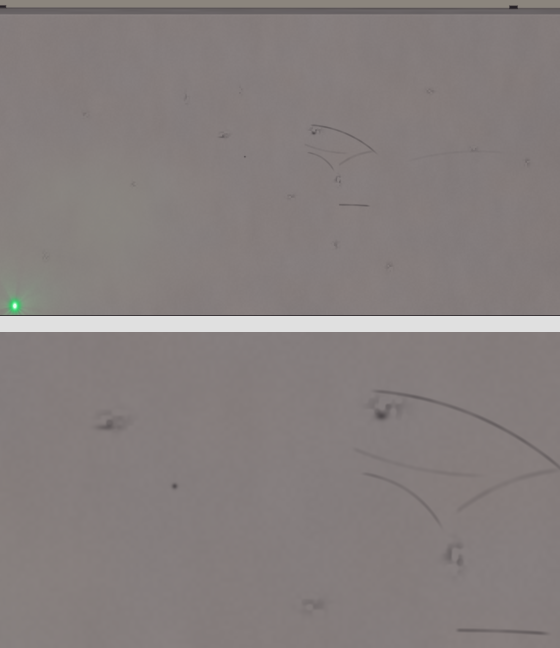
Top, the full canvas; bottom, a detail of the centre.
Give the GLSL for this texture, as a Shadertoy shader.

```glsl
// A scuffed grey whiteboard under a metal rail, lit by a small green lamp at the lower left.

const vec3 BOARD = vec3(0.520, 0.490, 0.488);
const vec3 PALE_HAZE = vec3(0.545, 0.540, 0.510);
const vec3 WALL = vec3(0.545, 0.520, 0.490);
const vec3 RAIL = vec3(0.405, 0.385, 0.390);
const vec3 RAIL_SHADE = vec3(0.285, 0.265, 0.265);
const vec3 CLIP = vec3(0.15, 0.13, 0.15);
const vec3 INK = vec3(0.24, 0.22, 0.23);
const vec3 LAMP = vec3(0.0, 0.88, 0.32);

float hash(vec2 p) {
    vec3 q = fract(vec3(p.xyx) * 0.1031);
    q += dot(q, q.yzx + 33.33);
    return fract((q.x + q.y) * q.z);
}

float noise(vec2 p) {
    vec2 i = floor(p), f = fract(p);
    f = f * f * (3.0 - 2.0 * f);
    return mix(mix(hash(i), hash(i + vec2(1, 0)), f.x),
               mix(hash(i + vec2(0, 1)), hash(i + vec2(1, 1)), f.x), f.y);
}

float fbm(vec2 p) {
    float sum = 0.0, amp = 0.5;
    for (int i = 0; i < 4; i++) {
        sum += amp * noise(p);
        p = p * 2.03 + 17.7;
        amp *= 0.5;
    }
    return sum;
}

// Soft elliptical spot
float blob(vec2 p, vec2 center, vec2 radius) {
    vec2 d = (p - center) / radius;
    return exp(-dot(d, d));
}

// Pen stroke from a to b, bowed sideways by bend, slightly uneven
float stroke(vec2 p, vec2 a, vec2 b, float bend, float width, float px) {
    vec2 along = b - a;
    float len = length(along);
    along /= len;
    float t = dot(p - a, along) / len;
    float side = dot(p - a, vec2(-along.y, along.x)) - 4.0 * bend * t * (1.0 - t);
    float line = 1.0 - smoothstep(0.0, width + px, abs(side));
    float ends = smoothstep(0.0, 0.06, t) * smoothstep(1.0, 0.85, t);
    return line * ends * (0.55 + 0.45 * noise(p * 70.0));
}

// Flecked smear
float smudge(vec2 p, vec2 center, vec2 radius) {
    return blob(p, center, radius) * smoothstep(0.2, 0.8, noise(p * 170.0));
}

// Horizontal band between two heights
float band(float y, float low, float high, float soft) {
    return smoothstep(low - soft, low + soft, y) * (1.0 - smoothstep(high - soft, high + soft, y));
}

float box(vec2 p, vec2 center, vec2 halfSize, float px) {
    vec2 d = abs(p - center) - halfSize;
    return 1.0 - smoothstep(-px, px, max(d.x, d.y));
}

vec3 boardSurface(vec2 p, float aspect) {
    float cloud = fbm(p * 5.0) - 0.47;
    float wipe = fbm(p * vec2(26.0, 12.0)) - 0.47;
    float grain = noise(p * 200.0) - 0.5;
    vec3 col = BOARD + 0.018 * cloud + 0.017 * wipe + 0.009 * grain;
    col += vec3(0.006, 0.0, -0.006) * (noise(p * 12.0 + 40.0) - 0.5);
    col -= 0.010 * smoothstep(0.6, 1.0, p.x / aspect);
    float haze = blob(p, vec2(0.30, 0.29), vec2(0.27, 0.23));
    return mix(col, PALE_HAZE, haze * clamp(0.45 + 0.9 * cloud, 0.0, 1.0));
}

float penMarks(vec2 p, float px) {
    float ink = 0.48 * stroke(p, vec2(0.980, 0.605), vec2(1.202, 0.505), 0.022, 0.0022, px);
    ink += 0.30 * stroke(p, vec2(0.970, 0.518), vec2(1.060, 0.455), 0.014, 0.0022, px);
    ink += 0.20 * stroke(p, vec2(1.070, 0.475), vec2(1.190, 0.522), 0.010, 0.0036, px);
    ink += 0.15 * stroke(p, vec2(0.960, 0.545), vec2(1.110, 0.515), -0.008, 0.0028, px);
    ink += 0.52 * stroke(p, vec2(1.070, 0.352), vec2(1.175, 0.348), 0.001, 0.0022, px);
    ink += 0.09 * stroke(p, vec2(1.290, 0.490), vec2(1.610, 0.515), 0.016, 0.0034, px);
    return ink;
}

float scuffs(vec2 p) {
    // The firmest smears sit near the middle
    float dirt = 0.35 * smudge(p, vec2(0.710, 0.573), vec2(0.016, 0.010));
    dirt += 0.42 * blob(p, vec2(0.703, 0.566), vec2(0.011, 0.0030));
    dirt += 0.38 * smudge(p, vec2(0.998, 0.588), vec2(0.018, 0.012));
    dirt += 0.75 * blob(p, vec2(0.993, 0.578), vec2(0.006, 0.004));
    dirt += 0.48 * smudge(p, vec2(1.070, 0.430), vec2(0.010, 0.016));
    dirt += 0.70 * blob(p, vec2(0.775, 0.504), vec2(0.0028));
    // Faint ones are scattered, one per column
    for (int i = 0; i < 11; i++) {
        float k = float(i);
        vec2 center = vec2(0.10 + 0.155 * k + 0.06 * hash(vec2(k, 3.0)), 0.10 + 0.64 * hash(vec2(k, 8.0)));
        vec2 radius = 0.007 + 0.011 * vec2(hash(vec2(k, 5.0)), hash(vec2(k, 9.0)));
        dirt += 0.24 * smudge(p, center, radius);
    }
    return dirt;
}

vec3 addRail(vec3 col, vec2 p, float aspect, float px) {
    float top = 0.976 - 0.0015 * p.x / aspect;
    float soft = 0.0012 + px * 0.6;
    vec3 metal = mix(RAIL, RAIL_SHADE, 0.65 * smoothstep(top - 0.007, top, p.y));
    metal += 0.025 * (noise(p * vec2(12.0, 150.0)) - 0.5);
    col = mix(col, WALL, smoothstep(top - soft, top + soft, p.y));
    col = mix(col, metal, band(p.y, 0.955, top, soft));
    col += 0.02 * band(p.y, 0.950, 0.953, soft);
    float clips = max(box(p, vec2(0.004, 0.979), vec2(0.015, 0.004), px),
                      box(p, vec2(0.917 * aspect, 0.977), vec2(0.013, 0.005), px));
    return mix(col, CLIP, clips);
}

vec3 addLamp(vec3 col, vec2 p, vec2 center) {
    vec2 d = p - center;
    float rays = 0.5 + noise(vec2(atan(d.y, d.x) * 5.0, 2.0));
    col += vec3(0.01, 0.11, 0.035) * rays * exp(-length(d) * 15.0);
    col = mix(col, LAMP, min(1.0, 1.2 * blob(p, center, vec2(0.016, 0.019))));
    return mix(col, vec3(0.9, 1.0, 0.94), min(1.0, 1.3 * blob(p, center, vec2(0.007, 0.010))));
}

void mainImage(out vec4 fragColor, in vec2 fragCoord) {
    float px = 1.0 / iResolution.y;
    float aspect = iResolution.x * px;
    vec2 p = fragCoord * px;

    vec3 col = boardSurface(p, aspect);
    col = mix(col, INK, clamp(penMarks(p, px) + scuffs(p), 0.0, 0.9));
    col = addRail(col, p, aspect, px);
    col = addLamp(col, p, vec2(0.047, 0.032));
    col = mix(col, CLIP, 0.75 - 0.75 * smoothstep(0.0015, 0.0015 + px, p.y));
    fragColor = vec4(clamp(col, 0.0, 1.0), 1.0);
}
```
